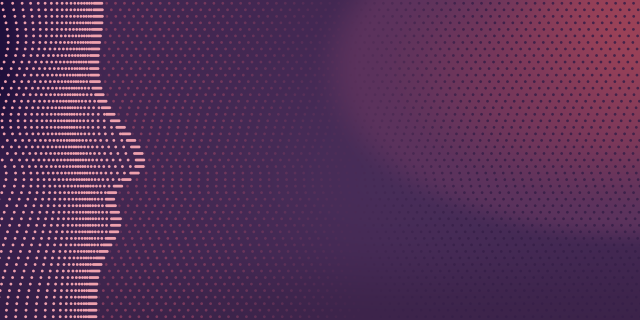
Write a Shadertoy shader that draws this background.

```glsl
// Halftone dots: a bright rippled wavefront at left, a warm glow at upper right.

const float ROWS = 49.0;
const float COLUMN_PITCH = 0.0280;

const vec3 NIGHT  = vec3(0.19, 0.10, 0.28);
const vec3 INK    = vec3(0.12, 0.06, 0.23);
const vec3 PURPLE = vec3(0.255, 0.15, 0.315);
const vec3 VIOLET = vec3(0.28, 0.175, 0.345);
const vec3 PLUM   = vec3(0.355, 0.195, 0.36);
const vec3 ROSE   = vec3(0.47, 0.215, 0.35);
const vec3 EMBER  = vec3(0.62, 0.26, 0.34);
const vec3 PINK   = vec3(0.94, 0.63, 0.68);
const vec3 BERRY  = vec3(0.56, 0.25, 0.38);
const vec3 SHADE  = vec3(0.21, 0.12, 0.28);

// Gaussian swell with separate widths above and below its centre
float swell(float y, float centre, float above, float below) {
    float d = y - centre;
    float t = d / (d > 0.0 ? above : below);
    return exp(-t * t);
}

// Right boundary of the bright dots
float frontEdge(float y) {
    return 0.300 + 0.150 * swell(y, 0.49, 0.155, 0.085)
                 + 0.075 * swell(y, 0.31, 0.070, 0.110)
                 + 0.020 * swell(y, 0.96, 0.100, 0.120);
}

// Line along which the bright dots are packed most tightly
float ridgeLine(float y) {
    return 0.285 - 0.065 * swell(y, 0.62, 0.20, 0.16)
                 - 0.020 * smoothstep(0.45, 0.0, y);
}

// Sideways sway of the columns far from the ridge
float farSway(float y) {
    return 0.045 * swell(y, 0.84, 0.12, 0.16)
         + 0.050 * swell(y, 0.48, 0.08, 0.10)
         - 0.080 * smoothstep(0.50, 0.0, y);
}

// Antialiased disc coverage
float disc(vec2 offset, float radius, float aa) {
    return 1.0 - smoothstep(radius - aa, radius + aa, length(offset));
}

// Purple ground with an elliptical glow
vec3 backdrop(vec2 p) {
    vec3 color = mix(PURPLE, VIOLET, swell(p.x, 1.2, 0.65, 0.55) * swell(p.y, 0.42, 0.5, 0.3));
    float glow = 1.0 - length((p - vec2(2.0, 0.79)) / vec2(1.0, 0.55));
    color = mix(color, PLUM, smoothstep(-0.04, 0.13, glow));
    color = mix(color, ROSE, smoothstep(0.12, 0.65, glow));
    float corner = length((p - vec2(2.04, 0.95)) / vec2(0.55, 0.50));
    color = mix(color, EMBER, 0.9 * smoothstep(1.0, 0.1, corner));
    float deepLeft = smoothstep(0.34, 0.02, p.x) * mix(0.5, 1.0, smoothstep(0.3, 0.8, p.y));
    color = mix(color, NIGHT, deepLeft);
    color = mix(color, INK, smoothstep(0.10, 0.0, p.x) * smoothstep(0.45, 0.75, p.y));
    return color * mix(0.92, 1.0, smoothstep(0.0, 0.25, p.y));
}

// Staggered grid whose columns echo the wavefront
float fieldDots(vec2 p, float rowY, float row, float aa) {
    float ripple = (frontEdge(rowY) - 0.30) * mix(0.60, 0.32, smoothstep(0.35, 1.9, p.x));
    float column = (p.x - ripple) / COLUMN_PITCH + 0.5 * mod(row, 2.0);
    vec2 offset = vec2((fract(column) - 0.5) * COLUMN_PITCH, p.y - rowY);
    return disc(offset, 0.0042, aa);
}

// Columns spread out logarithmically on both sides of the ridge
float frontDots(vec2 p, float rowY, float aa) {
    float d = p.x - ridgeLine(rowY);
    float reach = 0.28;
    float t = clamp(-d / reach, 0.0, 1.0);
    float sway = farSway(rowY);
    float stretch = 1.0 + sway * 6.0 * t * (1.0 - t) / reach;
    d -= sway * t * t * (3.0 - 2.0 * t);

    float tightest = 0.0068;
    float growth = d > 0.0 ? 0.13 : 0.100;
    float pitch = tightest + growth * abs(d);
    float phase = sign(d) * log(pitch / tightest) / growth;
    // Dividing by the stretch keeps the swayed dots round
    vec2 offset = vec2((fract(phase) - 0.5) * pitch / stretch, p.y - rowY);
    return disc(offset, 0.0043, aa);
}

// Packed dashes that finish each row at the boundary
float edgeDash(vec2 p, float rowY, float edge, float aa) {
    float halfLength = 0.012;
    float along = max(abs(p.x - edge + halfLength) - halfLength, 0.0);
    return disc(vec2(along, p.y - rowY), 0.0043, aa);
}

void mainImage(out vec4 fragColor, in vec2 fragCoord) {
    vec2 p = fragCoord / iResolution.y;
    p.x *= 2.0 * iResolution.y / iResolution.x;
    float aa = 0.65 / iResolution.y;

    float row = floor(p.y * ROWS);
    float rowY = (row + 0.5) / ROWS;
    float edge = frontEdge(rowY);
    vec3 color = backdrop(p);

    // Field dots turn from berry at left to shade at right
    float outside = smoothstep(edge, edge + 0.02, p.x);
    float field = fieldDots(p, rowY, row, aa) * outside;
    color = mix(color, BERRY, field * 0.85 * smoothstep(1.25, 0.40, p.x));
    color = mix(color, SHADE, field * 0.85 * smoothstep(0.95, 1.55, p.x));

    // Bright wavefront
    float inside = 1.0 - smoothstep(edge - aa, edge + aa, p.x);
    float bright = frontDots(p, rowY, aa) * inside;
    bright = max(bright, edgeDash(p, rowY, edge, aa));
    color = mix(color, PINK, bright);

    fragColor = vec4(color, 1.0);
}
```
